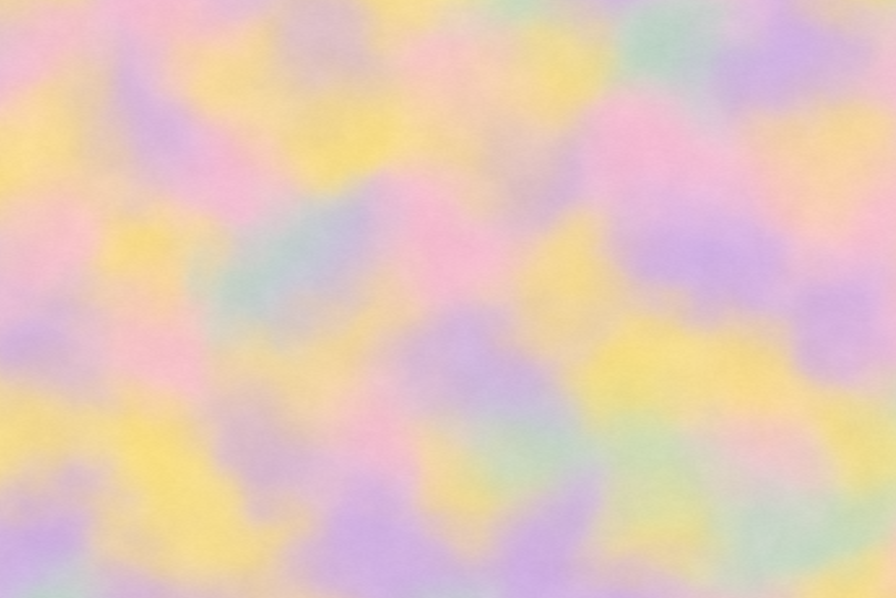
This background is drawn by a Shadertoy shader. Its source:

```glsl
// Soft pastel watercolour washes on fine paper.
// Cellular noise scatters pigment drops on a jittered grid; Gaussian weights
// melt them together, layered sines bend the edges and value noise adds grain.

const vec3 YELLOW   = vec3(0.975, 0.87, 0.48);
const vec3 PINK     = vec3(0.965, 0.73, 0.82);
const vec3 LAVENDER = vec3(0.80, 0.66, 0.89);
const vec3 GREEN    = vec3(0.72, 0.84, 0.76);

const float DROPS_PER_HEIGHT = 6.0;

float hash(vec2 p) {
    vec3 q = fract(vec3(p.xyx) * 0.1031);
    q += dot(q, q.yzx + 33.33);
    return fract((q.x + q.y) * q.z);
}

vec2 hash2(vec2 p) {
    return vec2(hash(p + 17.3), hash(p + 71.9));
}

float valueNoise(vec2 p) {
    vec2 cell = floor(p);
    vec2 f = fract(p);
    f = f * f * (3.0 - 2.0 * f);
    float low  = mix(hash(cell), hash(cell + vec2(1, 0)), f.x);
    float high = mix(hash(cell + vec2(0, 1)), hash(cell + vec2(1, 1)), f.x);
    return mix(low, high, f.y);
}

// Layered sines that bend the plane into uneven, watery outlines.
vec2 bend(vec2 p, float amount) {
    vec2 offset = vec2(0.0);
    float frequency = 2.3;
    for (int i = 0; i < 4; i++) {
        offset += sin(p.yx * frequency + offset.yx * 2.0 + vec2(1.7, 4.1) * float(i)) / frequency;
        p = mat2(0.8, 0.6, -0.6, 0.8) * p;
        frequency *= 1.8;
    }
    return offset * amount;
}

// Low-discrepancy choice keeps the pigment shares even across the canvas.
vec3 pigment(vec2 cell) {
    float pick = fract(dot(cell, vec2(0.7549, 0.5698)) + 0.35 * hash(cell + 5.0));
    if (pick < 0.32) return YELLOW;
    if (pick < 0.54) return PINK;
    if (pick < 0.86) return LAVENDER;
    return GREEN;
}

// Blends nearby drops; seams with several pigments dry a little paler.
vec3 wash(vec2 p, float spread, float seamPaleness) {
    vec2 home = floor(p);
    vec3 colour = vec3(0.0);
    float total = 0.0;
    float squares = 0.0;
    for (int y = -2; y <= 2; y++) {
        for (int x = -2; x <= 2; x++) {
            vec2 cell = home + vec2(x, y);
            vec2 d = p - cell - 0.5 - 0.75 * (hash2(cell) - 0.5);
            float weight = exp(-dot(d, d) / (2.0 * spread * spread));
            colour += weight * pigment(cell);
            total += weight;
            squares += weight * weight;
        }
    }
    float seam = 1.0 - squares / (total * total);
    return mix(colour / total, vec3(1.0), seamPaleness * seam);
}

// Cloudy mottling within the washes, centred on zero.
float mottle(vec2 p) {
    float sum = 0.0;
    float amplitude = 0.5;
    for (int i = 0; i < 3; i++) {
        sum += amplitude * (valueNoise(p) - 0.5);
        p = mat2(1.6, 1.2, -1.2, 1.6) * p + 9.7;
        amplitude *= 0.5;
    }
    return sum;
}

// Paper tooth: fine grain with slightly horizontal fibres.
float paper(vec2 uv) {
    return valueNoise(uv * vec2(230.0, 330.0)) + 0.6 * valueNoise(uv * vec2(90.0, 170.0)) - 0.8;
}

void mainImage(out vec4 fragColor, in vec2 fragCoord) {
    vec2 uv = fragCoord / iResolution.y;
    vec2 p = uv * DROPS_PER_HEIGHT + 20.0;
    p += bend(p, 0.3);
    p += 0.3 * vec2(mottle(uv * 14.0), mottle(uv * 14.0 + 40.0));

    vec3 colour = wash(p, 0.4, 0.16);
    colour += 0.035 * mottle(uv * 22.0 + 7.0);
    colour += 0.014 * paper(uv);
    fragColor = vec4(clamp(colour, 0.0, 1.0), 1.0);
}
```
